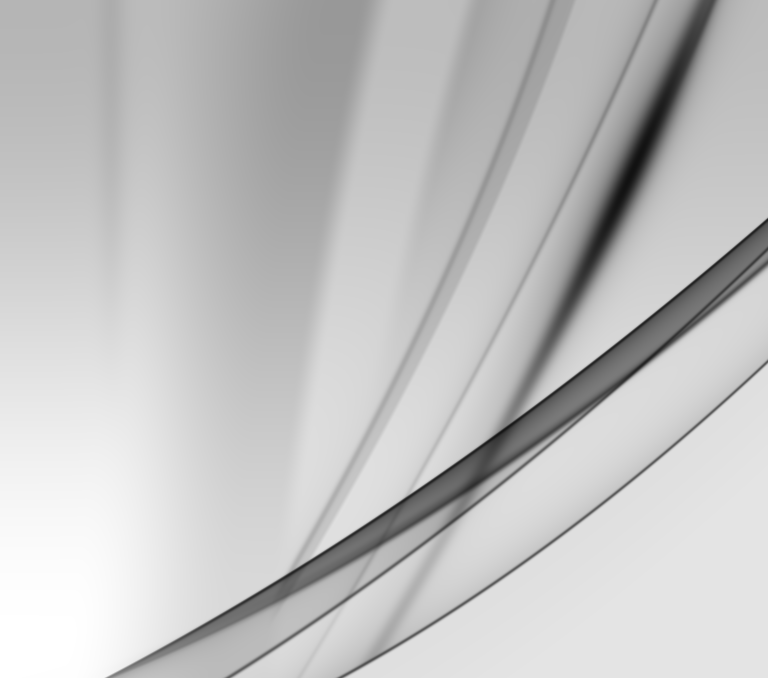
This background is drawn by a Shadertoy shader. Its source:

```glsl
// Parabola through a, b, c at t = 0, 0.5, 1
float curve(float t, float a, float b, float c) {
    return a * (1.0 - t) * (1.0 - 2.0 * t) + 4.0 * b * t * (1.0 - t) + c * t * (2.0 * t - 1.0);
}

// Soft step from 0 to 1 around d = 0
float edge(float d, float softness) {
    return smoothstep(-softness, softness, d);
}

// Symmetric soft stroke
float stroke(float d, float width) {
    return exp(-d * d / (width * width));
}

// Shade that starts at an edge and dies away on its positive side
float shade(float d, float softness, float reach) {
    return edge(d, softness) * exp(-max(d, 0.0) / reach);
}

// Pale backdrop with vertical folds, left of the first pleat
float backdrop(vec2 p, float pleat) {
    float tone = mix(1.0, 0.71, smoothstep(0.05, 1.0, p.y));
    float d = p.x - pleat;
    tone -= 0.15 * smoothstep(-0.27, -0.06, d) * mix(1.0, 0.75, p.y);
    tone -= 0.045 * stroke(p.x - 0.145, 0.018) * smoothstep(0.3, 0.8, p.y);
    return tone + 0.025 * stroke(p.x - 0.19, 0.05) * p.y;
}

// Steep translucent pleats that fan out toward the top
float pleats(vec2 p) {
    float v = p.y;
    float first = p.x - curve(v, 0.354, 0.409, 0.492);
    float second = p.x - curve(v, 0.42, 0.505, 0.615);
    float third = p.x - curve(v, 0.293, 0.540, 0.719);
    float fourth = p.x - curve(v, 0.390, 0.643, 0.855);
    float streak = p.x - curve(v, 0.469, 0.718, 0.920);

    float tone = mix(0.88, 0.74, smoothstep(0.25, 1.0, v));
    tone *= 1.0 - 0.16 * shade(second, 0.016, 0.07) * smoothstep(0.3, 1.0, v);

    // Narrow overlap band
    float bandWidth = mix(0.014, 0.030, v);
    float band = edge(third, 0.004) * (1.0 - edge(third - bandWidth, 0.004));
    tone *= 1.0 - 0.12 * band - 0.13 * stroke(third, 0.005);
    tone *= 1.0 - 0.05 * shade(-third, 0.003, 0.035);

    // Thin crease with a shadow on its left
    float crease = mix(0.14, 0.27, smoothstep(0.2, 1.0, v));
    tone *= 1.0 - crease * (0.7 * stroke(fourth, 0.004) + 0.45 * shade(-fourth, 0.003, 0.025));

    // Dark streak, deepest in its upper part
    float depth = 0.28 + 0.60 * stroke(v - 0.75, 0.25);
    float core = mix(0.012, 0.020, stroke(v - 0.75, 0.25));
    tone *= 1.0 - depth * stroke(streak, core);
    tone *= 1.0 - 0.32 * depth * stroke(streak + 0.012, 0.045);
    tone *= 1.0 - 0.28 * smoothstep(0.78, 1.0, v) * stroke(streak - 0.009, 0.005);

    return mix(backdrop(p, p.x - first), tone, edge(first, mix(0.014, 0.022, v)));
}

// Broad ribbon that sweeps up to the right across the pleats
float ribbon(vec2 p, float under) {
    float u = p.x;
    float top = curve(u, -0.077, 0.244, 0.678) - p.y;
    float middle = curve(u, -0.060, 0.200, 0.612) - p.y;
    float lower = curve(u, -0.186, 0.155, 0.633) - p.y;
    float hem = curve(u, -0.196, 0.0365, 0.467) - p.y;
    float sharp = 0.0022;
    float strength = smoothstep(0.08, 0.62, u);

    // Sheer fill between the top edge and the lower strands
    float inside = edge(top, sharp);
    float dense = inside * (1.0 - edge(middle, 0.003));
    float sheer = inside * (1.0 - edge(lower, 0.003));
    float tone = mix(under, mix(under, 0.88, 0.45), edge(lower, 0.003));
    tone *= 1.0 - mix(0.17, 0.32, strength) * dense;
    tone *= 1.0 - 0.12 * sheer;
    tone *= 1.0 - mix(0.25, 0.45, strength) * shade(top, sharp, 0.022);

    // Fine strands
    float taper = smoothstep(0.10, 0.35, u);
    tone *= 1.0 - 0.55 * taper * stroke(top - 0.002, 0.003);
    tone *= 1.0 - 0.38 * strength * stroke(middle, 0.005);
    tone *= 1.0 - 0.52 * stroke(lower, 0.0035);
    tone *= 1.0 - 0.22 * strength * stroke(middle + 0.014 * (1.0 - u), 0.008);

    // Hem and the plain sheet beneath it
    tone *= 1.0 - 0.13 * shade(-hem, sharp, 0.045);
    tone = mix(tone, 0.875 + 0.02 * smoothstep(0.0, 0.2, hem), edge(hem, sharp));
    return tone * (1.0 - 0.58 * stroke(hem, 0.003));
}

void mainImage(out vec4 fragColor, in vec2 fragCoord) {
    vec2 p = fragCoord / iResolution.xy;
    float tone = ribbon(p, pleats(p));
    fragColor = vec4(vec3(clamp(tone, 0.0, 1.0)), 1.0);
}
```
